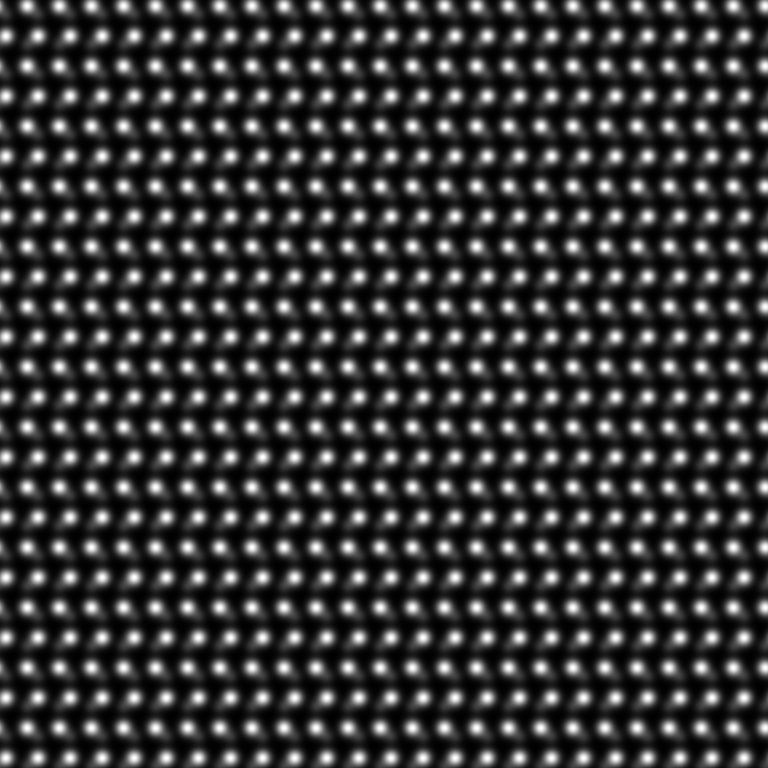
Reproduce this pattern procedurally as a Shadertoy shader.

```glsl
// Staggered lattice of soft white spots on black, each with a faint satellite.
// Every second row is shifted and mirrored, so satellites lean right, then left.
// Each pixel sums the Gaussian glow of the lattice sites around it.

const vec2  PITCH      = vec2(1.0 / 23.93, 1.0 / 25.53); // column and row spacing
const float FIRST_ROW  = 0.0077;  // depth of row 0 below the top edge
const float EVEN_START = 0.0355;  // first spot in even rows
const float ODD_START  = 0.0078;  // first spot in odd rows

const float SPOT_SIGMA      = 0.0069;
const float SATELLITE_SIGMA = 0.0066;
const float SATELLITE_LEVEL = 0.22;
const vec2  SATELLITE_SHIFT = vec2(0.0139, 0.0110);

float gaussian(vec2 offset, float sigma) {
    return exp(-0.5 * dot(offset, offset) / (sigma * sigma));
}

// A bright spot and its dim satellite; side is +1 (right) or -1 (left)
float spotPair(vec2 offset, float side) {
    vec2 shift = SATELLITE_SHIFT * vec2(side, 1.0);
    return gaussian(offset, SPOT_SIGMA)
         + SATELLITE_LEVEL * gaussian(offset - shift, SATELLITE_SIGMA);
}

// Glow of the nearest spots in one row
float rowGlow(vec2 p, float row) {
    float odd = mod(row, 2.0);
    float start = mix(EVEN_START, ODD_START, odd);
    float column = round((p.x - start) / PITCH.x);
    float glow = 0.0;
    for (int i = -1; i <= 1; i++) {
        vec2 site = vec2(start, FIRST_ROW) + PITCH * vec2(column + float(i), row);
        glow += spotPair(p - site, 1.0 - 2.0 * odd);
    }
    return glow;
}

void mainImage(out vec4 fragColor, in vec2 fragCoord) {
    // Rows are counted downward from the top edge
    vec2 p = vec2(fragCoord.x, iResolution.y - fragCoord.y) / iResolution.y;
    float nearestRow = round((p.y - FIRST_ROW) / PITCH.y);

    float brightness = 0.0;
    for (int j = -1; j <= 1; j++) {
        brightness += rowGlow(p, nearestRow + float(j));
    }
    fragColor = vec4(vec3(clamp(brightness, 0.0, 1.0)), 1.0);
}
```
